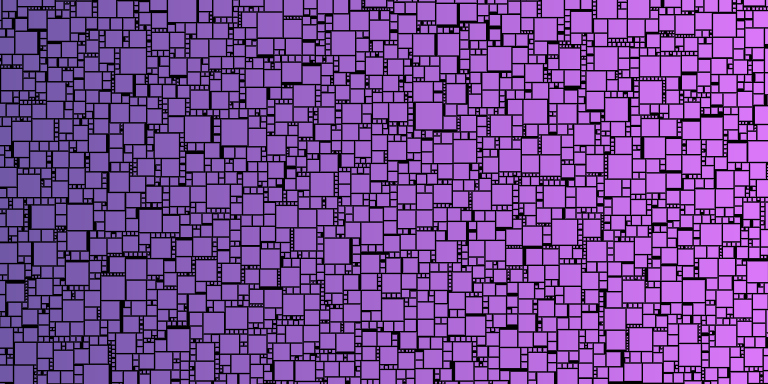
A WebGL 2 fragment shader for this pattern:

```glsl
#version 300 es
precision highp float;

uniform vec2 u_resolution;
out vec4 fragColor;

float hash(vec2 p) {
    return fract(sin(dot(p, vec2(127.1, 311.7))) * 43758.5453);
}

float jitter(vec2 node) {
    return (hash(node) - 0.5) * 0.9;
}

// Bounds of an irregular grid cell: walls through its corner nodes
// alternate between horizontal and vertical, forming pinwheels.
void cellBounds(vec2 cell, out vec2 lo, out vec2 hi) {
    float bottomLeft = jitter(cell);
    float bottomRight = jitter(cell + vec2(1.0, 0.0));
    float topLeft = jitter(cell + vec2(0.0, 1.0));
    float topRight = jitter(cell + 1.0);
    bool even = mod(cell.x + cell.y, 2.0) < 0.5;
    lo = cell + (even ? vec2(topLeft, bottomLeft) : vec2(bottomLeft, bottomRight));
    hi = cell + 1.0 + (even ? vec2(bottomRight, topRight) : vec2(topRight, topLeft));
}

// Cut a rectangle into squares, largest first, and return the
// signed distance to the square holding p; thin leftovers stay empty.
float squareDistance(vec2 p, vec2 lo, vec2 hi) {
    for (int i = 0; i < 16; i++) {
        vec2 size = hi - lo;
        float side = min(size.x, size.y);
        if (side < 0.15) break;
        bool farEnd = hash(lo + hi) > 0.5;
        vec2 center = farEnd ? hi - 0.5 * side : lo + 0.5 * side;
        vec2 offset = abs(p - center);
        float d = max(offset.x, offset.y) - 0.5 * side;
        if (d <= 0.0) return d;
        vec2 cut = size.x > size.y ? vec2(side, 0.0) : vec2(0.0, side);
        if (farEnd) hi -= cut;
        else lo += cut;
    }
    return 1.0;
}

void main() {
    float rows = 22.0;
    vec2 p = gl_FragCoord.xy / u_resolution.y * rows;
    float pixel = rows / u_resolution.y;

    // Find the rectangle that contains this point
    float d = 1.0;
    for (int y = -1; y <= 1; y++) {
        for (int x = -1; x <= 1; x++) {
            vec2 lo, hi;
            cellBounds(floor(p) + vec2(x, y), lo, hi);
            if (all(greaterThanEqual(p, lo)) && all(lessThan(p, hi))) {
                d = squareDistance(p, lo, hi);
            }
        }
    }

    // Violet to pink fill, separated by narrow black gaps
    float gap = 0.0036 * rows;
    float fill = clamp(0.5 - (d + 0.5 * gap) / pixel, 0.0, 1.0);
    vec3 violet = vec3(0.44, 0.345, 0.65);
    vec3 pink = vec3(0.86, 0.47, 0.98);
    vec3 color = mix(violet, pink, gl_FragCoord.x / u_resolution.x);
    fragColor = vec4(color * fill, 1.0);
}
```
